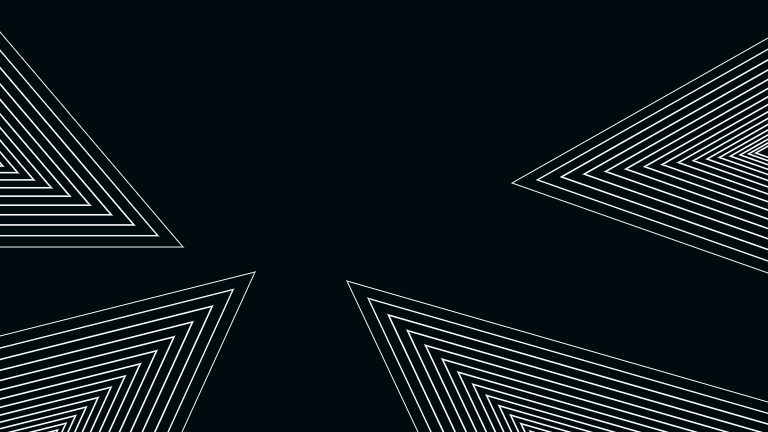
A WebGL 2 fragment shader for this background:

```glsl
#version 300 es
precision highp float;
// Four fans of nested white wedges entering a near-black field from its sides.

#define BACKGROUND vec3(0.0, 0.043, 0.06)
#define LINE_COLOR vec3(1.0)
#define OUTER_HALF_WIDTH 0.0011
#define INNER_HALF_WIDTH 0.0018
#define CROWDING 0.025
#define LAST_LINE 15.0

uniform vec2 u_resolution;
out vec4 outColor;

// Depth behind a wedge edge, in steps (x), and the distance covered by one step (y).
vec2 edgeDepth(vec2 q, vec2 edge, vec2 stride) {
    vec2 normal = normalize(vec2(-edge.y, edge.x));
    normal *= sign(dot(normal, stride));
    float stepLength = dot(normal, stride);
    return vec2(dot(normal, q) / stepLength, stepLength);
}

// Depth of a numbered line; the gaps shrink towards the core.
float lineDepth(float index) {
    return index - CROWDING * index * index;
}

// Pixel coverage of a stroke, also right for strokes thinner than a pixel.
float strokeCoverage(float dist, float halfWidth, float pixel) {
    float nearSide = clamp((dist + halfWidth) / pixel + 0.5, 0.0, 1.0);
    float farSide = clamp((dist - halfWidth) / pixel + 0.5, 0.0, 1.0);
    return nearSide - farSide;
}

// Wedges repeated from the apex along stride, bounded by two edge directions.
float wedgeFan(vec2 p, vec2 apex, vec2 edgeA, vec2 edgeB, vec2 stride, float pixel) {
    vec2 a = edgeDepth(p - apex, edgeA, stride);
    vec2 b = edgeDepth(p - apex, edgeB, stride);
    vec2 nearest = a.x < b.x ? a : b;

    // Invert the spacing curve to find the closest line.
    float root = sqrt(max(1.0 - 4.0 * CROWDING * nearest.x, 0.0));
    float index = clamp(round((1.0 - root) / (2.0 * CROWDING)), 0.0, LAST_LINE);
    float dist = (nearest.x - lineDepth(index)) * nearest.y;
    float halfWidth = mix(OUTER_HALF_WIDTH, INNER_HALF_WIDTH, min(index * 0.6, 1.0));
    return strokeCoverage(dist, halfWidth, pixel);
}

void main() {
    // Canvas height is one unit.
    vec2 p = gl_FragCoord.xy / u_resolution.y;
    float pixel = 1.0 / u_resolution.y;

    // Left, right, lower left, lower right.
    float ink = wedgeFan(p, vec2(0.4236, 0.4282), vec2(-183.0, 215.0), vec2(-1.0, 0.0),
                         vec2(-0.0598, 0.0269), pixel);
    ink = max(ink, wedgeFan(p, vec2(1.1852, 0.5764), vec2(256.0, 145.0), vec2(256.0, -90.0),
                            vec2(0.0602, 0.0074), pixel));
    ink = max(ink, wedgeFan(p, vec2(0.5903, 0.3704), vec2(-255.0, -64.0), vec2(-73.0, -160.0),
                            vec2(-0.0521, -0.0417), pixel));
    ink = max(ink, wedgeFan(p, vec2(0.8032, 0.3495), vec2(421.0, -121.0), vec2(71.0, -151.0),
                            vec2(0.0505, -0.0414), pixel));

    outColor = vec4(mix(BACKGROUND, LINE_COLOR, ink), 1.0);
}
```
